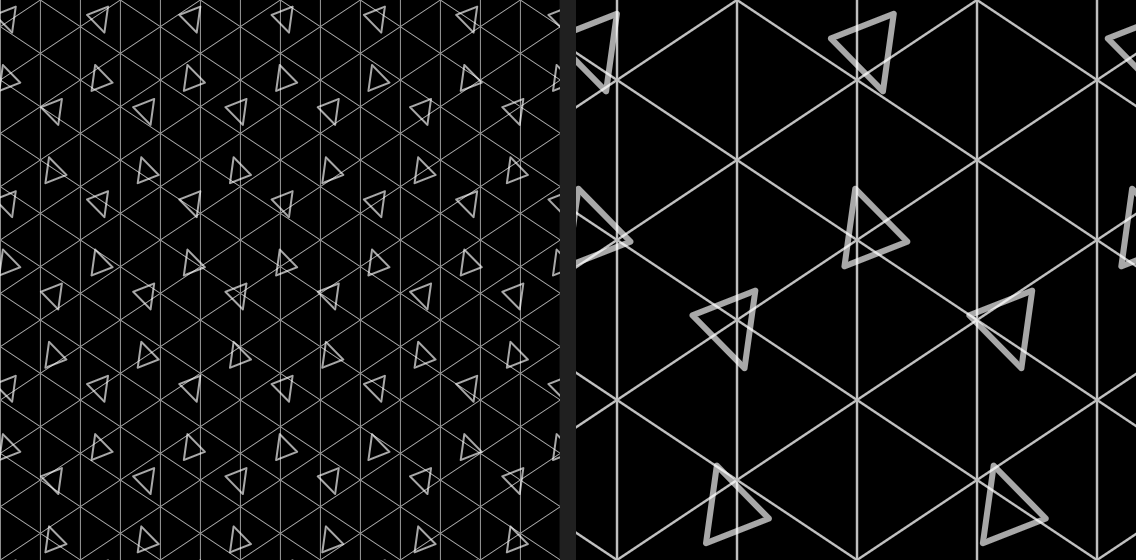
Left: the whole. Right: its middle third, enlarged.
Write a WebGL 1 fragment shader that draws this pattern.

```glsl
precision highp float;

uniform vec2 u_resolution;

#define MESH_COLUMNS 14.0
#define MESH_ROWS 10.5
#define MESH_WIDTH 0.00146
#define MESH_GRAY 0.75
#define MESH_SHIFT 0.0006
#define MOTIF_PERIOD 0.1648
#define MOTIF_CENTER vec2(0.5078, 0.5833)
#define MOTIF_WIDTH 0.0036
#define MOTIF_OPACITY 0.66

// Share of a pixel covered by a stroke whose centre line is at distance d.
float strokeCoverage(float d, float width, float pixel) {
  float h = 0.5 * width;
  float overlap = min(d + 0.5 * pixel, h) - max(d - 0.5 * pixel, -h);
  return clamp(overlap / pixel, 0.0, 1.0);
}

// Distance to the nearest whole number.
float nearestLine(float x) {
  return abs(fract(x + 0.5) - 0.5);
}

float segmentDistance(vec2 p, vec2 a, vec2 b) {
  vec2 ab = b - a;
  float t = clamp(dot(p - a, ab) / dot(ab, ab), 0.0, 1.0);
  return length(p - a - ab * t);
}

// Vertical lines crossed by two mirrored families of diagonals.
float triangleMesh(vec2 p, float pixel) {
  p.x -= MESH_SHIFT;
  vec2 g = p * vec2(MESH_COLUMNS, MESH_ROWS);
  float slope = 0.5 * MESH_COLUMNS / MESH_ROWS;
  float diagonalScale = MESH_ROWS * sqrt(1.0 + slope * slope);
  float vertical = nearestLine(g.x) / MESH_COLUMNS;
  float rising = nearestLine(g.y - 0.5 * g.x) / diagonalScale;
  float falling = nearestLine(g.y + 0.5 * g.x) / diagonalScale;
  float d = min(vertical, min(rising, falling));
  return strokeCoverage(d, MESH_WIDTH, pixel);
}

// Staggered cells, each holding a triangle and its point reflection.
float triangleMotifs(vec2 p, float pixel) {
  vec2 g = (p - MOTIF_CENTER) / MOTIF_PERIOD + 0.5;
  g.x += 0.5 * mod(floor(g.y), 2.0);
  vec2 q = fract(g) - 0.5;
  if (q.y < 0.0) q = -q;

  vec2 top = vec2(0.089, 0.456);
  vec2 left = vec2(-0.138, 0.367);
  vec2 bottom = vec2(0.050, 0.176);
  float d = min(segmentDistance(q, top, left),
                min(segmentDistance(q, left, bottom),
                    segmentDistance(q, bottom, top)));
  return strokeCoverage(d * MOTIF_PERIOD, MOTIF_WIDTH, pixel);
}

void main() {
  float pixel = 1.0 / u_resolution.y;
  vec2 p = gl_FragCoord.xy * pixel;

  // Translucent white triangles over the gray mesh.
  float gray = MESH_GRAY * triangleMesh(p, pixel);
  gray = mix(gray, 1.0, MOTIF_OPACITY * triangleMotifs(p, pixel));
  gl_FragColor = vec4(vec3(gray), 1.0);
}
```
